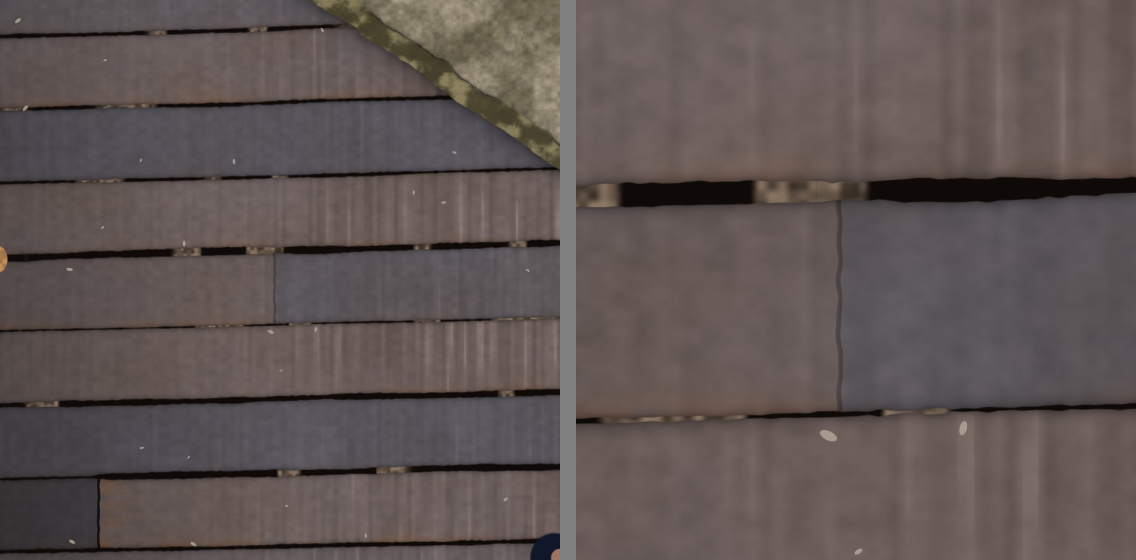
Left: the whole. Right: its middle third, enlarged.
A Shadertoy shader for this texture:

```glsl
// Worn, dark deck boards with uneven gaps, debris and a mossy stone slab in the corner.

float hash(vec2 p) {
    return fract(sin(dot(p, vec2(127.1, 311.7))) * 43758.5453);
}

float noise(vec2 p) {
    vec2 i = floor(p), f = fract(p);
    f = f * f * (3.0 - 2.0 * f);
    return mix(mix(hash(i), hash(i + vec2(1, 0)), f.x),
               mix(hash(i + vec2(0, 1)), hash(i + vec2(1, 1)), f.x), f.y);
}

float fbm(vec2 p) {
    float sum = 0.0, amp = 0.5;
    for (int i = 0; i < 5; i++) {
        sum += amp * noise(p);
        p = p * 2.03 + 17.3;
        amp *= 0.5;
    }
    return sum;
}

// Boards: index and position across the board come from the sloping coordinate v
vec3 deck(vec2 p, float v, float px) {
    const float blueness[9] = float[9](0.3, 0.1, 0.95, 0.1, 0.2, 0.1, 0.95, 0.2, 0.6);
    const float gapHalf[8] = float[8](0.0035, 0.0052, 0.0048, 0.0014, 0.0056, 0.0024, 0.0029, 0.0032);
    float row = floor(v), f = fract(v);
    float blue = blueness[clamp(int(row) + 1, 0, 8)];
    float shade = 1.0;

    // Butt joints split two of the rows
    float joint = row == 0.0 ? 0.176 : row == 3.0 ? 0.49 : -1.0;
    float side = p.x - joint - 0.002 * (noise(p * 90.0) - 0.5);
    if (row == 0.0 && side < 0.0) { blue = 0.85; shade = 0.82; }
    if (row == 3.0) blue = mix(0.25, 0.85, smoothstep(-px, px, side) * (1.0 - 0.4 * p.x * p.x));

    // Stains, fine grain and scratches across the boards
    float stain = fbm(p * vec2(7.0, 10.0) + row * 9.1);
    float fine = fbm(p * vec2(75.0, 90.0));
    blue = clamp(blue + 0.7 * (stain - 0.48), 0.0, 1.0);
    vec3 col = mix(vec3(0.405, 0.35, 0.335), vec3(0.315, 0.305, 0.33), blue);
    col *= shade * (0.82 + 0.2 * stain + 0.18 * fine);
    float streak = noise(vec2(p.x * 130.0, p.y * 5.0 + row * 31.0));
    float worn = smoothstep(0.25, 0.85, p.x) * (1.0 - 0.7 * blue);
    col *= 1.0 + (0.06 + 0.16 * worn) * (streak - 0.5);
    col += 0.10 * worn * smoothstep(0.82, 0.97, streak) * noise(p * vec2(60.0, 22.0));

    // Rust along the lower edges and at the fresh board end
    float rust = exp(-f * 13.0) * (1.0 - 0.8 * blue) * smoothstep(0.3, 0.65, fbm(p * vec2(14.0, 30.0)));
    if (row == 0.0 && side > 0.0)
        rust += 1.2 * exp(-side * 35.0) * smoothstep(0.35, 0.65, fbm(p * vec2(25.0, 80.0)));
    col = mix(col, vec3(0.54, 0.37, 0.25), min(0.6 * rust, 0.75));
    float seam = 1.0 - smoothstep(0.001, 0.001 + 1.5 * px, abs(side));
    col *= 1.0 - (row == 0.0 ? 0.75 : 0.25) * seam;

    // Darkness gathers towards the left and the lower corner
    col *= mix(0.72, 1.06, smoothstep(-0.15, 0.6, p.x + 0.25 * p.y));

    // Gaps change width and are partly clogged with grit
    float k = clamp(floor(v + 0.5), 0.0, 7.0);
    float w = gapHalf[int(k)] * (0.75 + 0.5 * noise(vec2(p.x * 24.0, k * 7.0)));
    if (k == 1.0) w *= mix(0.4, 1.0, smoothstep(0.16, 0.19, p.x));
    float d = abs(v - k) * 0.132 + 0.0016 * (noise(p * 140.0) - 0.5);
    float clog = smoothstep(0.78, 0.86, noise(vec2(p.x * 17.0 + k * 5.3, k * 3.7)));
    if (k == 4.0) clog = max(clog, 1.0 - smoothstep(0.012, 0.02, abs(p.x - 0.49)));
    col *= 1.0 - 0.35 * exp(-max(d - w, 0.0) * 280.0);
    vec3 grit = mix(vec3(0.22, 0.18, 0.15), vec3(0.56, 0.48, 0.41), noise(p * 160.0));
    vec3 gap = mix(vec3(0.06, 0.04, 0.03), grit, clog);
    return mix(col, gap, 1.0 - smoothstep(w - px, w + px, d));
}

// Slab with a darker, mossy rim; s is the distance inside its edge
vec3 stone(vec2 p, float s) {
    float blotch = fbm(p * 13.0), grain = fbm(p * 95.0);
    vec3 col = mix(vec3(0.42, 0.39, 0.31), vec3(0.58, 0.54, 0.46), smoothstep(0.3, 0.65, blotch));
    col *= 0.75 + 0.5 * grain;
    float rim = 1.0 - smoothstep(0.036, 0.044, s + 0.018 * (blotch - 0.5));
    vec3 moss = mix(vec3(0.23, 0.21, 0.13), vec3(0.55, 0.51, 0.36), smoothstep(0.35, 0.65, fbm(p * 34.0)));
    col = mix(col, moss, 0.8 * rim);
    float crack = abs(s - 0.041 + 0.018 * (blotch - 0.5));
    return col * (1.0 - 0.6 * exp(-crack * 380.0) * smoothstep(0.3, 0.6, noise(p * 22.0)));
}

void mainImage(out vec4 fragColor, in vec2 fragCoord) {
    vec2 p = fragCoord / iResolution.xy;
    float px = 1.0 / iResolution.y;
    float v = (p.y - 0.013 - 0.021 * p.x) / (0.1317 + 0.0011 * p.x);
    v += 0.025 * (noise(vec2(p.x * 5.0, floor(v + 0.5) * 8.0)) - 0.5);
    vec3 col = deck(p, v, px);

    // Pale flecks, at most one in each cell
    vec2 cell = floor(p * 13.0);
    vec2 q = fract(p * 13.0) - 0.25 - 0.5 * vec2(hash(cell + 3.1), hash(cell + 8.7));
    float a = 6.283 * hash(cell + 5.5);
    q = mat2(cos(a), -sin(a), sin(a), cos(a)) * q / 13.0;
    float fleck = length(q * vec2(1.0, 2.0)) - 0.002 - 0.004 * hash(cell + 1.9);
    float present = step(0.83, hash(cell + 2.3));
    col = mix(col, vec3(0.70, 0.66, 0.60), 0.8 * present * (1.0 - smoothstep(-px, px, fleck)));

    // Slab over the upper right corner, with a soft shadow on the boards
    float s = 0.828 * (p.y - 0.974 + 0.677 * (p.x - 0.592)) + 0.016 * (fbm(p * 22.0) - 0.5);
    col *= 1.0 - 0.4 * exp(-max(-s, 0.0) * 70.0);
    col = mix(col, stone(p, s), smoothstep(-px, px, s));

    // Cut wooden disc at the left, dark cloth and a tan patch at the lower right
    float disc = length((p - vec2(-0.003, 0.537)) * vec2(1.4, 1.0)) - 0.023;
    col = mix(col, vec3(0.72, 0.53, 0.34) * (0.8 + 0.3 * noise(p * 120.0)), 1.0 - smoothstep(-px, px, disc));
    float cloth = length(p - vec2(0.99, 0.005)) - 0.042;
    col = mix(col, vec3(0.06, 0.09, 0.16), 1.0 - smoothstep(-px, 2.0 * px, cloth));
    float patchEdge = length(p - vec2(1.0, 0.004)) - 0.016;
    col = mix(col, vec3(0.62, 0.46, 0.38), 1.0 - smoothstep(-px, px, patchEdge));
    fragColor = vec4(col, 1.0);
}
```
